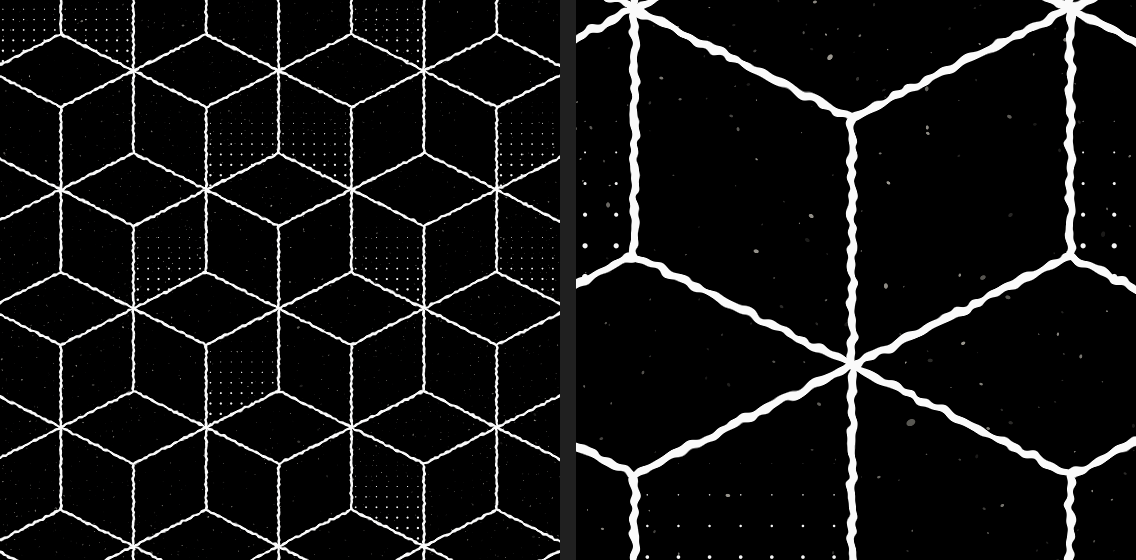
Left, the full canvas; right, a detail of the centre.
Write a Shadertoy shader that draws this pattern.

```glsl
// Tumbling-block lattice in rough white strokes on black, with dust specks.
// Folding the plane into one strip gives every edge as a few straight lines;
// hashed side faces carry halftone dots that swell towards the bottom.

const float STRIP = 0.1297;   // width of one cube face
const float RISE = 0.0652;    // climb of a slanted edge across one strip
const float DROP = 0.1471;    // length of a vertical edge
const float ROW = RISE + DROP;
const vec2 STAR = vec2(0.4977, 0.4492);  // a six-way junction
const float HALF_LINE = 0.0023;

vec3 hash3(vec2 cell) {
    vec3 q = fract(cell.xyx * vec3(0.1031, 0.1030, 0.0973));
    q += dot(q, q.yxz + 33.33);
    return fract((q.xxy + q.yzz) * q.zyx);
}

// Antialiased coverage of a signed distance
float coverage(float dist, float pixel) {
    return clamp(0.5 - dist / pixel, 0.0, 1.0);
}

// Mirrors the lattice: x is the position across a strip,
// y the height above the lower slanted edge of a side face
vec2 foldLattice(vec2 p) {
    float across = abs(mod(p.x / STRIP + 1.0, 2.0) - 1.0);
    float height = abs(mod(p.y + ROW, 2.0 * ROW) - ROW);
    return vec2(across, height - RISE * across);
}

bool insideSideFace(vec2 folded) {
    return folded.y > 0.0 && folded.y < DROP;
}

float edgeDistance(vec2 p) {
    vec2 f = foldLattice(p);
    float slanted = min(abs(f.y), abs(f.y - DROP)) * STRIP / length(vec2(STRIP, RISE));
    float upright = min(f.x, 1.0 - f.x) * STRIP;
    return insideSideFace(f) ? min(slanted, upright) : slanted;
}

// Layered sines that make the strokes shaky
vec2 wobble(vec2 p) {
    vec2 slow = sin(p.yx * vec2(231.0, 263.0) + 3.0 * sin(p * 67.0));
    vec2 fast = sin(p.yx * vec2(587.0, 521.0) + 2.0 * sin(p * 149.0));
    return 0.0007 * slow + 0.0005 * fast;
}

float halftone(vec2 p, float amount, float pixel) {
    vec2 face = floor(p / vec2(STRIP, ROW));
    if (!insideSideFace(foldLattice(p)) || hash3(face + 17.0).x > amount) return 0.0;
    float pitch = STRIP / 7.0;
    vec2 offset = (fract(p / pitch - vec2(0.42, 0.84) + 0.5) - 0.5) * pitch;
    float depth = 1.0 - fract((p.y - offset.y) / ROW);
    float radius = 0.0021 * smoothstep(0.12, 0.95, depth);
    return coverage(length(offset) - radius, pixel) * smoothstep(0.2, 0.4, depth);
}

// One cellular layer of slightly stretched grains, at most one per cell
float specks(vec2 p, float cells, float chance, float maxRadius, float pixel) {
    vec2 id = floor(p * cells);
    vec3 place = hash3(id + cells);
    vec3 look = hash3(id + cells * 2.3 + 71.0);
    vec2 offset = (fract(p * cells) - mix(vec2(0.2), vec2(0.8), place.xy)) / cells;
    float angle = 6.2832 * look.z;
    vec2 axis = vec2(cos(angle), sin(angle));
    vec2 grain = vec2(dot(offset, axis), dot(offset, vec2(-axis.y, axis.x)) * 1.4);
    float radius = maxRadius * mix(0.35, 1.0, look.x * look.x);
    float light = mix(0.1, 0.62, look.y * look.y);
    return step(place.z, chance) * light * coverage(length(grain) - radius, pixel);
}

void mainImage(out vec4 fragColor, in vec2 fragCoord) {
    float pixel = 1.0 / iResolution.y;
    vec2 uv = fragCoord * pixel;
    vec2 p = uv - STAR;

    // Dust, thicker in some areas than in others
    float density = 0.7 + 0.3 * sin(uv.x * 7.0 + 2.0 * sin(uv.y * 5.0));
    float dust = specks(uv, 67.0, 0.5 * density, 0.0012, pixel);
    dust = max(dust, specks(uv + 0.37, 41.0, 0.4 * density, 0.0018, pixel));
    dust = max(dust, specks(uv + 0.71, 19.0, 0.35 * density, 0.0030, pixel));
    vec3 color = vec3(1.0, 0.98, 0.93) * dust;

    // Halftone faces
    float dots = halftone(p, 0.42, pixel);
    color = mix(color, vec3(0.96), dots);

    // Shaky strokes of uneven width
    float unevenness = 0.0004 * sin(p.x * 410.0 + 4.0 * sin(p.y * 190.0));
    float strokes = coverage(edgeDistance(p + wobble(p)) - HALF_LINE - unevenness, pixel);
    color = mix(color, vec3(0.98), strokes);

    fragColor = vec4(color, 1.0);
}
```
